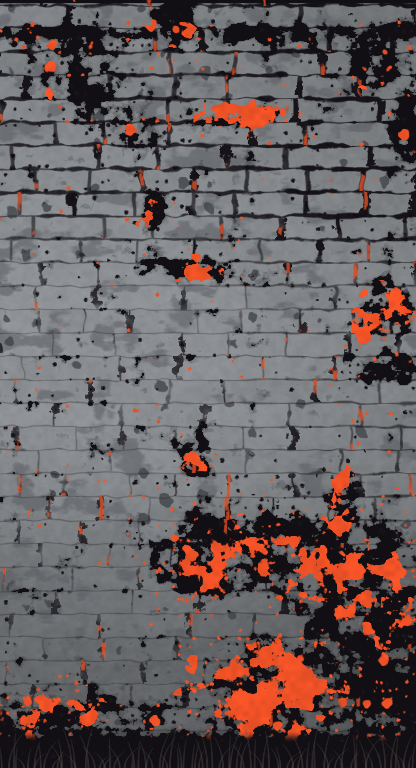
Write a Shadertoy shader that draws this texture.

```glsl
// A worn grey brick wall with black damage, orange paint splashes and grass.
// Elliptical zones are eroded by fractal noise; joints, specks and blades
// come from hashed repeats. One unit is one brick course, y runs downward.

const float COURSES = 32.8;

// Zones: centre x, centre y, radius x, radius y
const vec4 DAMAGE[12] = vec4[12](
    vec4(3.3, 3.0, 1.5, 1.6), vec4(7.5, 0.6, 0.9, 1.2),
    vec4(16.2, 2.3, 1.8, 1.3), vec4(5.6, 5.6, 0.8, 0.7),
    vec4(17.3, 5.6, 0.6, 1.5), vec4(8.1, 11.5, 1.7, 0.5),
    vec4(16.3, 15.6, 1.2, 0.7), vec4(8.2, 19.4, 0.6, 0.7),
    vec4(11.1, 23.2, 3.6, 1.4), vec4(15.3, 25.0, 2.6, 2.2),
    vec4(16.4, 29.3, 2.7, 3.1), vec4(3.8, 30.9, 4.0, 1.1));

const vec4 PAINT[12] = vec4[12](
    vec4(10.4, 5.0, 1.5, 0.5), vec4(6.5, 9.2, 0.4, 0.9),
    vec4(16.3, 13.3, 0.9, 1.0), vec4(8.3, 19.8, 0.6, 0.4),
    vec4(14.7, 21.7, 0.6, 1.5), vec4(8.7, 24.1, 1.3, 1.2),
    vec4(12.1, 23.7, 1.9, 1.1), vec4(15.9, 25.2, 1.5, 1.6),
    vec4(11.6, 29.5, 2.2, 1.6), vec4(2.8, 30.6, 1.5, 0.8),
    vec4(7.7, 1.2, 0.5, 0.3), vec4(8.8, 11.5, 0.9, 0.3));

float hash(vec2 p) {
    return fract(sin(dot(p, vec2(127.1, 311.7))) * 43758.55);
}

float noise(vec2 p) {
    vec2 i = floor(p), f = fract(p);
    f = f * f * (3.0 - 2.0 * f);
    return mix(mix(hash(i), hash(i + vec2(1, 0)), f.x),
               mix(hash(i + vec2(0, 1)), hash(i + vec2(1, 1)), f.x), f.y);
}

float fbm(vec2 p) {
    float sum = 0.0, amp = 0.53;
    for (int i = 0; i < 4; i++) {
        sum += amp * noise(p);
        p = p * 2.03 + 17.3;
        amp *= 0.5;
    }
    return sum;
}

// Highest zone value: 1 at a centre, 0 on its rim
float reach(vec2 p, vec4 zones[12]) {
    float best = -2.0;
    for (int i = 0; i < 12; i++)
        best = max(best, 1.0 - length((p - zones[i].xy) / zones[i].zw));
    return best;
}

// One jittered dot per cell, kept with the given chance
float specks(vec2 p, float size, float chance, float px) {
    vec2 g = p / size, id = floor(g);
    vec2 centre = 0.3 + 0.4 * vec2(hash(id + 3.1), hash(id + 8.7));
    float radius = mix(0.08, 0.27, hash(id + 5.3));
    float d = (length(fract(g) - centre) - radius) * size;
    d += 0.2 * size * (noise(p * 5.0 / size) - 0.5);
    return step(hash(id), chance) * smoothstep(px, -px, d);
}

void mainImage(out vec4 fragColor, in vec2 fragCoord) {
    float px = COURSES / iResolution.y;
    vec2 p = vec2(fragCoord.x, iResolution.y - fragCoord.y) * px;
    float rough = fbm(p * 1.5), fine = fbm(p * 3.6 + 40.0);

    // Brick courses with shifted, uneven joints
    vec2 w = p + 0.16 * (vec2(noise(p * 2.0), noise(p * 2.0 + 31.0)) - 0.5);
    float row = floor(w.y - 0.22);
    float len = row == 0.0 ? 4.95 : mix(2.2, 3.3, hash(vec2(row, 2.0)));
    float shift = row == 0.0 ? 2.95 : len * (0.5 * mod(row, 2.0) + 0.3 * hash(vec2(row, 7.0)));
    float u = (w.x - shift) / len, joint = round(u);
    float jitter = row == 0.0 ? 0.0 : 0.4 * (hash(vec2(joint, row)) - 0.5);
    float dx = abs(u - joint - jitter) * len;
    float dy = abs(fract(w.y - 0.22 + 0.5) - 0.5);
    float brick = hash(vec2(joint + step(joint + jitter, u), row + 50.0));

    // Wall tone, lightest at the middle left, with soft stains
    float tone = 0.565 - 0.16 * smoothstep(17.0, 30.0, p.y) - 0.05 * smoothstep(6.0, 18.0, p.x)
               - 0.05 * smoothstep(12.0, 1.0, p.y);
    tone += 0.025 * (brick - 0.5) + 0.07 * (fine - 0.5);
    vec3 col = tone * vec3(0.975, 1.0, 1.025);
    float stain = smoothstep(0.58, 0.72, fbm(p * vec2(0.9, 1.3) + 9.0));
    col = mix(col, vec3(0.33, 0.34, 0.36), 0.5 * stain);
    col = mix(col, vec3(0.24, 0.25, 0.27), 0.75 * specks(p + 0.3 * rough, 0.95, 0.16, px));

    // Mortar, black and wide near the top and right, faint elsewhere
    float wear = mix(0.85, 0.1, smoothstep(8.0, 13.0, p.y)) + 0.35 * smoothstep(8.0, 16.0, p.x);
    float patchy = smoothstep(0.38, 0.68, fbm(p * 0.8 + 70.0));
    float gapY = 0.015 + 0.085 * wear * smoothstep(0.3, 0.65, rough);
    float gapX = 0.02 + 0.07 * wear + 0.24 * patchy * smoothstep(0.38, 0.7, fine);
    float joints = max(smoothstep(px, -px, dy - gapY) * clamp(0.3 + 0.65 * wear, 0.0, 1.0),
                       smoothstep(px, -px, dx - gapX) * clamp(0.25 + 0.5 * wear + 0.5 * patchy, 0.0, 1.0));
    col = mix(col, vec3(0.09, 0.08, 0.10), joints);

    // Black damage with grey islands, the top band and the ground
    float paintZone = reach(p, PAINT);
    float zone = max(reach(p, DAMAGE), paintZone + 0.1);
    zone = max(zone, 0.5 - 1.8 * abs(p.y - 1.45));
    zone = min(zone, 0.38);
    float decay = max(zone, -0.75) + 2.3 * (rough - 0.5) + 1.2 * (fine - 0.5);
    decay += 0.25 * smoothstep(0.18, 0.0, min(dx, dy)) - 0.1;
    decay = max(decay, 1.1 * (p.y - 31.3) + 0.8 * (fine - 0.5));
    decay = max(decay, 4.0 * (0.12 - p.y));
    col = mix(col, col * 0.76, smoothstep(-0.4, 0.0, decay));
    float black = smoothstep(-0.06, 0.06, decay);
    col = mix(col, vec3(0.07, 0.06, 0.08), black);
    float near = smoothstep(-1.6, 0.2, zone);
    col = mix(col, vec3(0.09, 0.08, 0.10), specks(p + 5.0, 0.34, 0.06 + 0.16 * near, px));

    // Orange splashes, joint drips and spatter
    vec3 orange = vec3(0.94, 0.32, 0.15) * (0.94 + 0.12 * noise(p * 4.0));
    float ground = smoothstep(31.7, 31.2, p.y);
    float splash = clamp(paintZone, -1.2, 0.25) + 3.6 * (fbm(p * 1.6 + 23.0) - 0.5) - 0.2;
    float paint = smoothstep(-0.09, 0.09, splash);
    float drip = smoothstep(0.62, 0.7, fbm(p * 1.3 + 90.0)) * smoothstep(0.08 + px, 0.08 - px, dx);
    paint = max(paint, 0.75 * drip) * ground;
    float low = smoothstep(19.0, 29.0, p.y);
    paint = max(paint, ground * specks(p + 11.0, 0.32, 0.02 + 0.13 * near * (0.3 + low), px));
    paint = max(paint, ground * specks(p + 2.0, 0.9, 0.22 * smoothstep(-0.4, 0.2, zone), px));
    col = mix(col, orange, paint);

    // Thin dry grass along the ground
    for (int i = 0; i < 90; i++) {
        float k = float(i);
        float h = (COURSES - p.y) / mix(0.5, 1.7, hash(vec2(k, 4.0)));
        float x = k * 0.2 + 0.3 * hash(vec2(k, 1.0)) + (hash(vec2(k, 6.0)) - 0.5) * 1.2 * h * h;
        float blade = smoothstep(px, 0.0, abs(p.x - x) - 0.02 * (1.0 - h)) * step(h, 1.0);
        col = mix(col, vec3(0.33, 0.30, 0.29), 0.45 * blade * (1.0 - 0.5 * h));
    }
    fragColor = vec4(col, 1.0);
}
```
